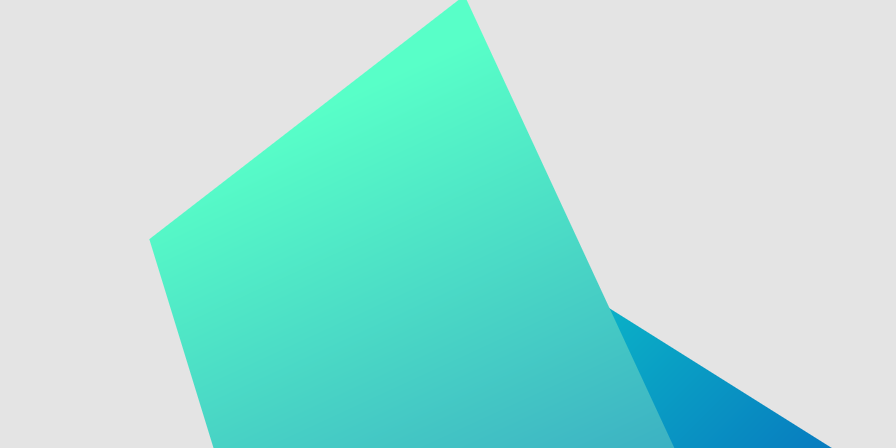
This background is drawn by a Shadertoy shader. Its source:

```glsl
// Flat grey backdrop with a large mint-to-teal slab overlapping a blue wedge.

const vec3 BACKDROP   = vec3(0.894);
const vec3 MINT       = vec3(0.345, 1.0, 0.784);
const vec3 TEAL       = vec3(0.235, 0.695, 0.765);
const vec3 CYAN       = vec3(0.04, 0.69, 0.78);
const vec3 DEEP_BLUE  = vec3(0.03, 0.49, 0.75);

// Signed distance to the line a-b, positive on its right-hand side.
float rightOf(vec2 p, vec2 a, vec2 b) {
    vec2 d = normalize(b - a);
    return dot(p - a, vec2(d.y, -d.x));
}

// Antialiased coverage from a signed distance, positive inside.
float coverage(float dist, float pixel) {
    return clamp(dist / pixel + 0.5, 0.0, 1.0);
}

// Linear gradient along a direction, between two offsets.
vec3 ramp(vec2 p, vec2 dir, float start, float end, vec3 from, vec3 to) {
    float t = (dot(p, normalize(dir)) - start) / (end - start);
    return mix(from, to, clamp(t, 0.0, 1.0));
}

void mainImage(out vec4 fragColor, in vec2 fragCoord) {
    // Canvas height is one unit; the centre of x stays fixed at any aspect.
    float pixel = 1.0 / iResolution.y;
    vec2 p = fragCoord * pixel;
    p.x += 1.0 - 0.5 * iResolution.x * pixel;
    vec2 fromTop = vec2(p.x, 1.0 - p.y);

    // Slab corners, clockwise from the lower left
    vec2 footLeft  = vec2(0.4766, 0.0);
    vec2 shoulder  = vec2(0.3333, 0.4661);
    vec2 apex      = vec2(1.0369, 1.0104);
    vec2 footRight = vec2(1.5052, 0.0);

    // Upper edge of the wedge
    vec2 wedgeTop = vec2(1.3594, 0.3125);
    vec2 wedgeEnd = vec2(1.8568, 0.0);

    float slabRight = rightOf(p, apex, footRight);
    float slab = min(slabRight, min(rightOf(p, footLeft, shoulder),
                                    rightOf(p, shoulder, apex)));
    // The wedge continues beneath the slab, hidden by it
    float wedge = min(rightOf(p, wedgeTop, wedgeEnd), 0.02 - slabRight);

    vec3 wedgeColor = ramp(fromTop, vec2(1.0, 1.0), 1.45, 2.0, CYAN, DEEP_BLUE);
    vec3 slabColor  = ramp(fromTop, vec2(0.42, 0.907), 0.52, 1.54, MINT, TEAL);

    // Paint back to front
    vec3 color = BACKDROP;
    color = mix(color, wedgeColor, coverage(wedge, pixel));
    color = mix(color, slabColor, coverage(slab, pixel));
    fragColor = vec4(color, 1.0);
}
```
